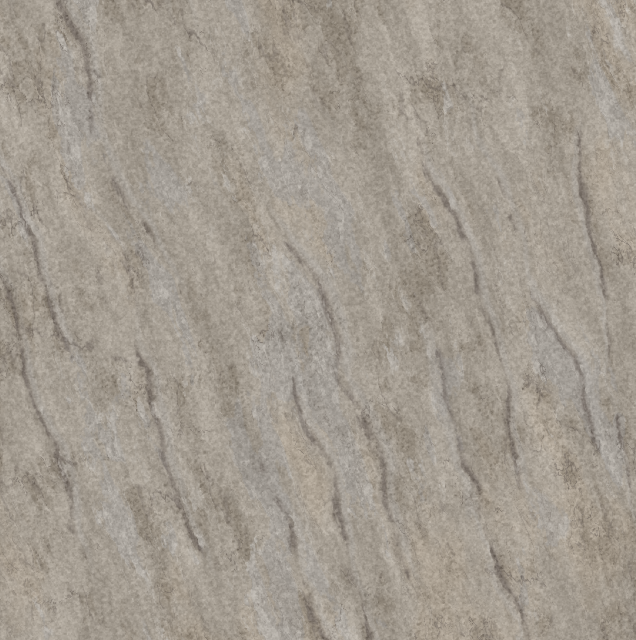
Reproduce this texture procedurally as a Shadertoy shader.

```glsl
// Weathered grey-beige marble with steep wavy veins, pale threads and fine cracks.

const vec3 STONE = vec3(0.650, 0.619, 0.575);
const vec3 OCHRE = vec3(0.670, 0.610, 0.530);
const vec3 ASH   = vec3(0.635, 0.622, 0.608);
const vec3 UMBER = vec3(0.535, 0.495, 0.440);
const vec3 VEIN  = vec3(0.450, 0.415, 0.390);
const vec3 CHALK = vec3(0.745, 0.725, 0.695);
const vec2 FLOW  = vec2(0.300, -0.954);
const int VEIN_COUNT = 13;

vec3 hash3(vec2 p) {
    vec3 a = fract(p.xyx * vec3(0.1031, 0.1030, 0.0973));
    a += dot(a, a.yxz + 33.33);
    return fract((a.xxy + a.yzz) * a.zyx);
}

// Cellular noise: nearest distance, second distance, blended cell value.
vec3 cells(vec2 p) {
    vec2 home = floor(p), f = p - home;
    float nearest = 4.0, second = 4.0, sum = 0.005, weight = 0.01;
    for (int y = -1; y <= 1; y++)
    for (int x = -1; x <= 1; x++) {
        vec2 cell = vec2(x, y);
        vec3 h = hash3(home + cell);
        vec2 d = cell + 0.15 + 0.7 * h.xy - f;
        float d2 = dot(d, d), w = max(0.0, 1.0 - d2);
        w *= w;
        sum += w * h.z;
        weight += w;
        second = min(second, max(nearest, d2));
        nearest = min(nearest, d2);
    }
    return vec3(sqrt(nearest), sqrt(second), sum / weight);
}

// Layered cell values, centred on zero; gain sets the strength of fine layers.
float layers(vec2 p, int octaves, float gain) {
    float sum = 0.0, amp = 0.5, total = 0.0;
    for (int i = 0; i < octaves; i++) {
        sum += amp * (cells(p).z - 0.5);
        total += amp;
        amp *= gain;
        p = p * 1.95 + 17.3;
    }
    return sum / total;
}

float line(float dist, float width, float pixel) {
    return 1.0 - smoothstep(0.0, width + pixel, abs(dist));
}

// Sideways wander of a vein, as layered sines.
float wander(float y, float seed) {
    float phase = seed * 40.0;
    return 0.012 * sin(y * 8.0 + phase) + 0.005 * sin(y * 23.0 + phase * 2.3)
         + 0.002 * sin(y * 61.0 + phase * 3.7);
}

// Strength of broken dark veins (x) and of the pale bands beside them (y).
vec2 veins(vec2 q, float breakup, float pixel) {
    vec2 result = vec2(0.0);
    for (int i = 0; i < VEIN_COUNT; i++) {
        vec3 h = hash3(vec2(float(i) * 3.7, 8.0));
        float lane = (float(i) + 0.2 + 0.6 * h.x) / float(VEIN_COUNT) * 1.3;
        float tilt = (h.y - 0.5) * 0.26;
        float d = q.x - lane - tilt * (q.y + 0.3) - wander(q.y, h.z);
        float pulse = sin(q.y * 6.0 + h.x * 30.0) + 0.6 * sin(q.y * 15.0 + h.y * 50.0);
        float present = smoothstep(-0.3, 0.9, pulse + breakup * 2.5);
        float width = mix(0.003, 0.006, h.y) * (0.7 + 0.5 * present);
        float side = h.z > 0.5 ? 1.0 : -1.0;
        float dark = line(d, width, pixel) + 0.2 * line(d, width * 3.0, pixel);
        float pale = line(d - side * width * 2.0, width * 1.7, pixel);
        result = max(result, vec2(dark * present, pale * smoothstep(-0.8, 0.6, pulse)));
    }
    return result;
}

void mainImage(out vec4 fragColor, in vec2 fragCoord) {
    float pixel = 1.0 / iResolution.y;
    vec2 uv = fragCoord * pixel;

    // Coordinates across and along the flow, bent at two scales.
    vec2 q = vec2(dot(uv, vec2(-FLOW.y, FLOW.x)), dot(uv, FLOW));
    float bend = layers(q * vec2(6.0, 4.0) + 3.0, 3, 0.5);
    float jag = layers(q * vec2(48.0, 24.0) + 9.0, 4, 0.75);
    q += vec2(0.055 * bend + 0.016 * jag, 0.05 * bend);

    float cloud = layers(q * vec2(8.0, 2.5) + 21.0, 4, 0.6);
    float streak = layers(q * vec2(34.0, 5.5) + 5.0, 4, 0.75);
    float hair = layers(q * vec2(62.0, 9.0) + 83.0, 3, 0.75);
    float patches = layers(q * vec2(19.0, 4.5) + 47.0, 3, 0.6);
    float mottle = layers(q * vec2(20.0, 11.0) + 71.0, 4, 0.7);
    float grain = layers(uv * 230.0, 2, 0.9);

    // Streaked ground with faint ochre, ash and umber areas.
    vec3 col = STONE + 0.04 * cloud + 0.13 * streak + 0.10 * hair;
    col = mix(col, OCHRE, 0.35 * smoothstep(0.04, 0.25, cloud + 0.4 * mottle));
    float stain = mottle - 0.25 * cloud + 0.6 * jag - 0.4 * streak;
    col = mix(col, UMBER, 0.50 * smoothstep(0.04, 0.30, stain));
    col = mix(col, ASH, 0.55 * smoothstep(0.14, 0.19, patches + 0.3 * jag));

    // Fine threads that follow the flow.
    float thread = line(streak - 0.03, 0.025, pixel) * smoothstep(-0.05, 0.15, patches + 0.6 * jag);
    float seam = line(patches + 0.06, 0.016, pixel) * smoothstep(-0.04, 0.14, mottle + 0.5 * jag);
    float wisp = line(hair + 0.04, 0.025, pixel) * smoothstep(0.0, 0.16, cloud + 0.5 * jag);
    col = mix(col, CHALK, 0.38 * thread);
    col = mix(col, VEIN, 0.36 * seam);
    col = mix(col, VEIN, 0.24 * wisp);

    // Main veins, cross cracks and chalky flecks.
    vec2 vein = veins(q, jag + mottle, pixel);
    col = mix(col, mix(ASH, CHALK, 0.45), 0.50 * vein.y);
    col = mix(col, VEIN, clamp(0.58 * vein.x * (1.0 + 2.0 * jag), 0.0, 0.75));
    vec3 plate = cells(q * vec2(5.5, 5.0) + 0.6 * jag + 33.0);
    float crack = line(plate.y - plate.x, 0.035, pixel * 6.0);
    col = mix(col, VEIN, 0.50 * crack * smoothstep(0.0, 0.14, mottle + 0.3 * streak));
    float fleck = smoothstep(0.12, 0.22, jag + 0.4 * streak + 0.07 * vein.y);
    col = mix(col, CHALK, 0.55 * fleck * smoothstep(-0.04, 0.12, patches));

    // Small pits and surface grain.
    float pit = 1.0 - smoothstep(0.08, 0.34, cells(uv * 110.0 + 2.0 * jag).x);
    col -= 0.06 * pit * smoothstep(-0.04, 0.15, mottle);
    col += 0.16 * grain;
    fragColor = vec4(col, 1.0);
}
```
